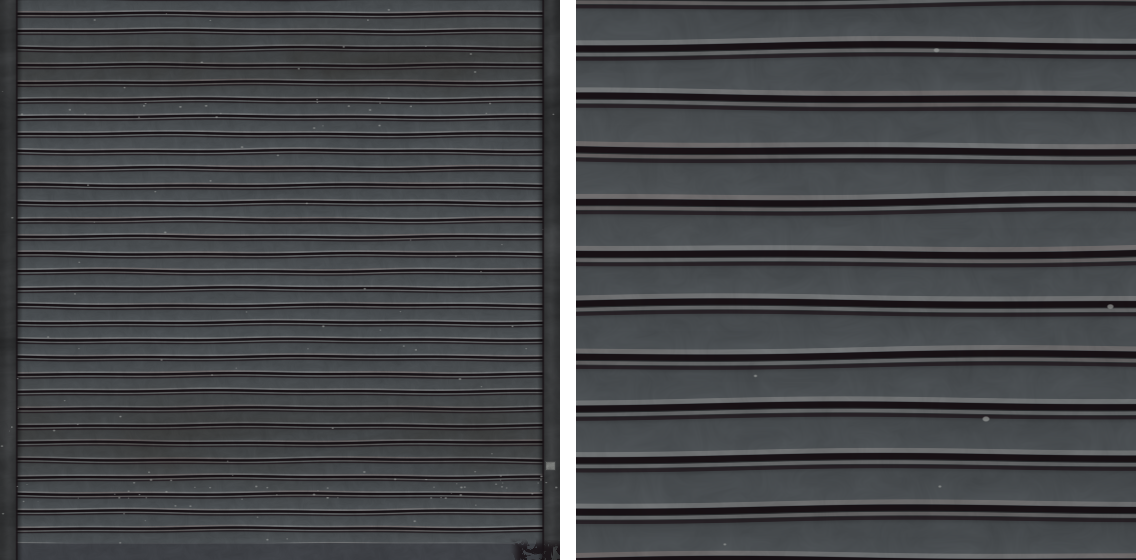
Left, the full canvas; right, a detail of the centre.
A WebGL 2 fragment shader for this texture:

```glsl
#version 300 es
precision highp float;
// A closed roller shutter: 31 seams between dark grey steel slats, held by two
// side rails and a bottom bar. Each slat is a shaded profile repeated up the
// canvas; layered sines add grime and cellular noise adds chipped paint.

uniform vec2 u_resolution;
out vec4 fragColor;

const float PITCH = 0.03064;        // height of one slat
const float FIRST_SEAM = 0.0562;    // height of the lowest seam
const float RAIL_LEFT = 0.030;
const float RAIL_RIGHT = 0.970;
const float BAR_TOP = 0.030;
const float WOBBLE = 0.035;         // seam unevenness, in slats
const vec3 STEEL = vec3(0.285, 0.302, 0.315);
const vec3 RIDGE = vec3(0.46, 0.47, 0.475);
const vec3 RUST = vec3(0.43, 0.385, 0.38);
const vec3 GROOVE = vec3(0.09, 0.065, 0.08);
const vec3 GRIME = vec3(0.185, 0.18, 0.17);
const vec3 RAIL = vec3(0.20, 0.205, 0.21);
const vec3 BAR = vec3(0.24, 0.25, 0.27);
const vec3 CHIP = vec3(0.60, 0.61, 0.60);

float hash(vec2 p) {
  vec3 q = fract(p.xyx * vec3(0.1031, 0.1030, 0.0973));
  q += dot(q, q.yzx + 33.33);
  return fract((q.x + q.y) * q.z);
}

// Soft cloud in -1..1 from warped sines.
float cloud(vec2 p) {
  float sum = 0.0, amp = 0.5;
  for (int i = 0; i < 5; i++) {
    p = mat2(0.8, 0.6, -0.6, 0.8) * p * 1.7 + 1.3;
    p += 0.6 * sin(p.yx * 1.3);
    sum += amp * sin(p.x) * cos(p.y);
    amp *= 0.72;
  }
  return sum;
}

// Cellular specks: one dot of random size in a share of the cells.
float specks(vec2 p, float share, float aa) {
  vec2 cell = floor(p);
  vec2 center = 0.25 + 0.5 * vec2(hash(cell + 7.1), hash(cell + 19.7));
  float radius = 0.06 + 0.16 * hash(cell + 41.3);
  float dotMask = 1.0 - smoothstep(radius - aa, radius + aa, length(p - cell - center));
  return dotMask * step(hash(cell + 3.9), share);
}

float stripe(float d, float center, float halfWidth, float aa) {
  float e = abs(d - center);
  return smoothstep(-halfWidth - aa, -halfWidth + aa, -e);
}

float band(float x, float center, float width) {
  float t = (x - center) / width;
  return exp(-t * t);
}

float box(vec2 p, vec2 center, vec2 halfSize, float aa) {
  vec2 e = abs(p - center) - halfSize;
  return 1.0 - smoothstep(-aa, aa, max(e.x, e.y));
}

// Slat face, with the seam made of ridge, groove, lip and cast shadow.
vec3 slats(vec2 uv, float aa, float grime) {
  float s = (uv.y - FIRST_SEAM) / PITCH;
  float row = floor(s + 0.5);
  float phase = 6.283 * hash(vec2(row, 5.0));
  s += WOBBLE * (sin(uv.x * 9.0 + phase) + 0.6 * sin(uv.x * 23.0 + phase * 2.0));
  float d = s - row;
  float edge = 0.6 * aa / PITCH;
  float h = fract(s);
  vec3 col = STEEL * mix(1.08, 0.90, h);
  col *= 1.0 - 0.38 * smoothstep(0.68, 0.92, h);
  float worn = 0.5 + 0.5 * sin(uv.x * 17.0 + phase * 3.0);
  vec3 shine = mix(RIDGE, RUST, 0.7 * worn * hash(vec2(row, 11.0)));
  shine *= 1.0 - 0.3 * grime;
  col = mix(col, GRIME, 0.75 * grime);
  col = mix(col, GROOVE * 1.4, 0.75 * stripe(d, -0.19, 0.035, edge));
  col = mix(col, shine, 0.85 * stripe(d, 0.125, 0.045, edge));
  col = mix(col, shine, 0.75 * stripe(d, -0.105, 0.035, edge));
  return mix(col, GROOVE, stripe(d, 0.01, 0.06, edge));
}

void main() {
  vec2 uv = gl_FragCoord.xy / u_resolution;
  float aa = 1.0 / min(u_resolution.x, u_resolution.y);
  float mottle = cloud(uv * vec2(5.0, 9.0));
  float fine = cloud(uv * vec2(60.0, 75.0) + 4.0);

  // Grime gathers in a high and a low band.
  float stain = 0.75 * band(uv.y, 0.89, 0.06) + 0.65 * band(uv.y, 0.22, 0.08);
  float grime = clamp(stain * (0.75 + 0.5 * mottle) + 0.12 * mottle, 0.0, 1.0);
  vec3 col = slats(uv, aa, grime);

  // Bottom bar, then side rails with shadowed inner edges.
  col = mix(col, BAR, 1.0 - smoothstep(BAR_TOP - aa, BAR_TOP + aa, uv.y));
  float inside = min(uv.x - RAIL_LEFT, RAIL_RIGHT - uv.x);
  col *= 1.0 - 0.35 * smoothstep(0.012, 0.0, inside);
  vec3 railColor = RAIL * (1.0 + 0.18 * mottle) * mix(0.9, 1.1, band(inside, -0.014, 0.009));
  col = mix(col, railColor, 1.0 - smoothstep(-aa, aa, inside));
  col = mix(col, GROOVE, 0.85 * stripe(inside, 0.0, 0.0015, aa));

  // Paint wear: grain, chips in two bands and along the rails, corner damage, a tag.
  col *= 1.0 + 0.05 * fine + 0.05 * mottle;
  float wear = band(uv.y, 0.125, 0.025) + 0.5 * band(uv.y, 0.805, 0.02);
  float railWear = band(inside, -0.002, 0.006) * smoothstep(0.2, 0.7, mottle);
  float share = 0.004 + 0.06 * wear + 0.12 * railWear;
  col = mix(col, CHIP, 0.7 * specks(uv * vec2(110.0, 150.0), share, 130.0 * aa));
  float corner = box(uv, vec2(0.965, 0.0), vec2(0.045, 0.03), 0.012);
  col = mix(col, GROOVE, 0.85 * corner * smoothstep(-0.2, 0.1, fine + 0.3 * mottle));
  float tag = box(uv, vec2(0.983, 0.168), vec2(0.008, 0.007), aa);
  col = mix(col, CHIP * (0.75 + 0.12 * fine), tag);
  fragColor = vec4(clamp(col, 0.0, 1.0), 1.0);
}
```
